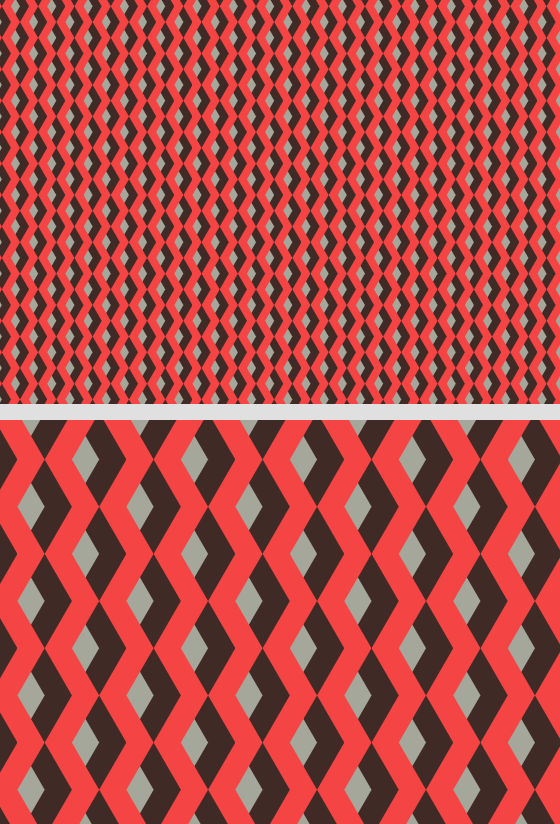
Top: the whole. Bottom: its middle third, enlarged.
Give the GLSL for this pattern, as a Shadertoy shader.

```glsl
// Staggered dark rhombi with grey inset diamonds between red zigzag bands.

const float REPEATS = 15.42;             // pattern periods across the canvas
const vec2 PHASE = vec2(0.05, 0.145);    // lattice offset, in periods
const float ROW_HEIGHT = 0.866;          // vertical period over horizontal period
const float COLUMN_WIDTH = 0.5;          // two staggered columns per period
const float RHOMBUS_HALF_WIDTH = 0.25;
const float INSET_SCALE = 0.5;           // grey diamond size relative to the rhombus
const vec2 EDGE_NORMAL = vec2(0.866, 0.5);

const vec3 RED = vec3(0.957, 0.267, 0.267);
const vec3 DARK = vec3(0.251, 0.165, 0.149);
const vec3 GREY = vec3(0.651, 0.655, 0.608);

// Signed distance to a wedge that points right, with its tip at x = tip.
float wedge(vec2 p, float tip) {
    return dot(vec2(p.x - tip, abs(p.y)), EDGE_NORMAL);
}

// Coverage of the inside of a shape, smoothed over one pixel.
float coverage(float dist, float pixel) {
    return clamp(0.5 - dist / pixel, 0.0, 1.0);
}

// Position relative to the centre of the nearest rhombus.
vec2 staggeredCell(vec2 p) {
    p -= PHASE * vec2(1.0, ROW_HEIGHT);
    float column = floor(p.x / COLUMN_WIDTH + 0.5);
    float row = p.y / ROW_HEIGHT + 0.5 * mod(column, 2.0);
    return vec2(p.x - column * COLUMN_WIDTH,
                (fract(row + 0.5) - 0.5) * ROW_HEIGHT);
}

void mainImage(out vec4 fragColor, in vec2 fragCoord) {
    float pixel = REPEATS / iResolution.x;
    vec2 p = staggeredCell(fragCoord * pixel);

    // Full rhombus, mirrored in both axes
    float rhombus = wedge(vec2(abs(p.x), p.y), RHOMBUS_HALF_WIDTH);

    // Right edges of the inset; its left edges are those of the rhombus
    float insetTip = RHOMBUS_HALF_WIDTH * (2.0 * INSET_SCALE - 1.0);
    float inset = wedge(p, insetTip);

    vec3 fill = mix(DARK, GREY, coverage(inset, pixel));
    vec3 color = mix(RED, fill, coverage(rhombus, pixel));
    fragColor = vec4(color, 1.0);
}
```
